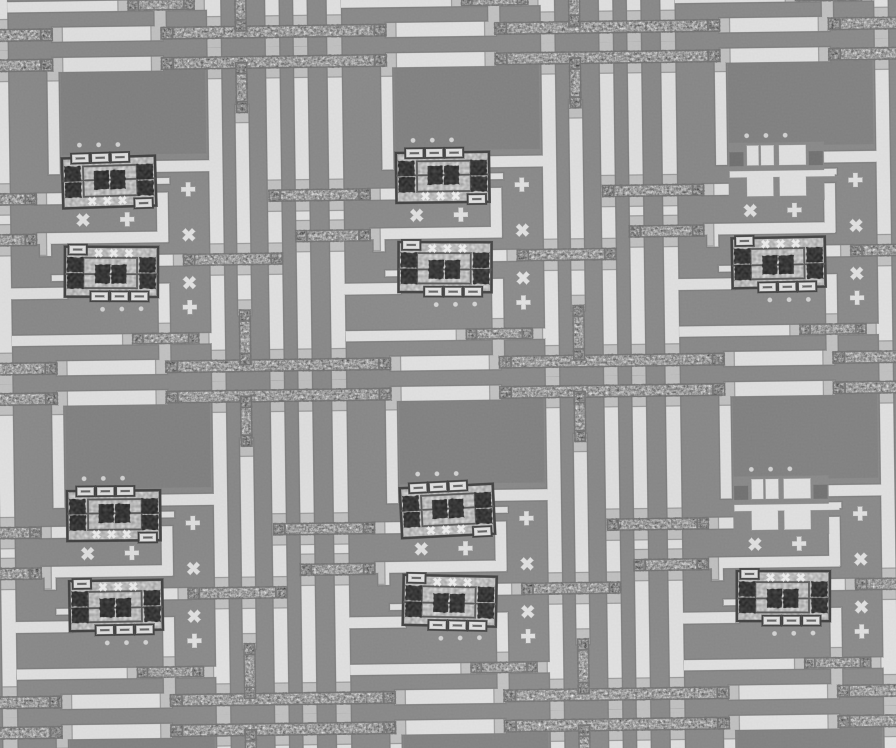
A Shadertoy shader for this pattern:

```glsl
// Greyscale micrograph of a circuit array: a slightly tilted square lattice of
// light wires, grainy metal bridges and paired chips, some sites left empty.
// Box distances wrapped to the lattice pitch form each layer; noise adds grain.
const float VIEW_WIDTH = 768.0; // layout units across the canvas
const float PITCH = 286.0;
const float TILT = 0.014;
const float SUBSTRATE = 0.54;
const float METAL = 0.87;

vec2 wrap(vec2 p) { return mod(p + 0.5 * PITCH, PITCH) - 0.5 * PITCH; }
mat2 rotation(float a) { return mat2(cos(a), sin(a), -sin(a), cos(a)); }
vec2 hash2(vec2 p) {
    p = vec2(dot(p, vec2(127.1, 311.7)), dot(p, vec2(269.5, 183.3)));
    return 2.0 * fract(sin(p) * 43758.5) - 1.0;
}
float corner(vec2 cell, vec2 f, vec2 o) { return dot(hash2(cell + o), f - o); }
float gradientNoise(vec2 p) {
    vec2 i = floor(p), f = p - i, s = f * f * (3.0 - 2.0 * f), o = vec2(1, 0);
    return mix(mix(corner(i, f, o.yy), corner(i, f, o.xy), s.x),
               mix(corner(i, f, o.yx), corner(i, f, o.xx), s.x), s.y);
}
float fill(float d, float aa) { return smoothstep(aa, -aa, d); }
void paint(inout float tone, float shade, float d, float aa) { tone = mix(tone, shade, fill(d, aa)); }

// Lattice-repeated box, b = centre and half size
float box(vec2 p, vec4 b) {
    vec2 d = abs(wrap(p - b.xy)) - b.zw;
    return max(d.x, d.y);
}
float plusMark(vec2 p, vec2 c, float r) {
    return min(box(p, vec4(c, r, 0.33 * r)), box(p, vec4(c, 0.33 * r, r)));
}
float crossMark(vec2 p, vec2 c, float r) { return plusMark(rotation(0.785) * wrap(p - c), vec2(0), r); }

float wires(vec2 q) {
    // Long vertical lines
    float d = min(box(q, vec4(183, 0, 5.7, 200)), box(q, vec4(233, 0, 5.7, 200)));
    d = min(d, min(box(q, vec4(257, 0, 5.7, 200)), box(q, vec4(0, 0, 6, 200))));
    d = min(d, box(q, vec4(206, 183, 5.5, 90)));
    // Twin bus
    d = min(d, min(box(q, vec4(91.5, 30.4, 47, 6)), box(q, vec4(91.5, 56.4, 47, 6))));
    // Chip leads
    d = min(d, min(box(q, vec4(44.5, 102, 4.7, 48)), box(q, vec4(154, 144.5, 25, 4.7))));
    d = min(d, min(box(q, vec4(137, 157, 6, 2.5)), box(q, vec4(136.7, 188, 4.7, 21))));
    d = min(d, min(box(q, vec4(85, 205, 56, 4.6)), box(q, vec4(36, 211, 4.7, 9))));
    d = min(d, min(box(q, vec4(41, 171, 13, 4.7)), box(q, vec4(29, 252, 25, 4.7))));
    d = min(d, min(box(q, vec4(47, 239, 6, 2.5)), box(q, vec4(143, 225, 13, 4.7))));
    return min(d, min(box(q, vec4(137, 279, 4.7, 34)), box(q, vec4(93, 6.4, 87, 4.4))));
}

// x = distance to the strip, y = distance to its square end contacts
vec2 bridge(vec2 q, vec4 b) {
    float m = min(b.z, b.w);
    vec2 e = abs(abs(wrap(q - b.xy)) - (b.zw - m)) - m;
    return vec2(box(q, b), max(e.x, e.y));
}
vec2 bridges(vec2 q) {
    vec2 d = min(bridge(q, vec4(206, 6, 5.3, 24)), bridge(q, vec4(206, 78, 5.3, 22)));
    d = min(d, min(bridge(q, vec4(234, 30.4, 97, 5.6)), bridge(q, vec4(234, 56.4, 97, 5.6))));
    d = min(d, min(bridge(q, vec4(271.5, 171, 44, 5.4)), bridge(q, vec4(282.5, 206, 32.5, 5.4))));
    return min(d, min(bridge(q, vec4(196.5, 225, 43, 5.4)), bridge(q, vec4(138, 6, 29, 5))));
}
float alignmentMarks(vec2 q) {
    float d = min(plusMark(q, vec2(159, 164.5), 6.0), plusMark(q, vec2(159, 265.5), 6.0));
    d = min(d, min(plusMark(q, vec2(106.4, 189.5), 6.0), crossMark(q, vec2(68.5, 189.5), 6.0)));
    return min(d, min(crossMark(q, vec2(159, 203.5), 6.0), crossMark(q, vec2(159, 244.5), 6.0)));
}

void chip(inout float tone, vec2 p, float aa) {
    float grain = gradientNoise(p * 0.35), pads = 1e3;
    paint(tone, 0.27, box(p, vec4(0, -1, 41, 22.5)), aa);
    paint(tone, 0.73 + 0.2 * grain, box(p, vec4(0, -1, 38.7, 20.3)), aa);
    paint(tone, 0.36, min(abs(box(p, vec4(-1, 0, 23, 13))), box(p, vec4(0, 1, 39, 0))) - 0.8, aa);
    for (float i = 0.0; i < 3.0; i++) paint(tone, 0.92, crossMark(p, vec2(13.0 * i - 11.0, -17), 4.0), aa);
    // Slotted tabs, three on one edge and one opposite
    for (float i = 0.0; i < 4.0; i++) {
        vec2 c = i < 3.0 ? vec2(17.0 * i - 10.0, 20) : vec2(-29, -20);
        paint(tone, 0.27, box(p, vec4(c, 8.7, 5)), aa);
        paint(tone, METAL, box(p, vec4(c, 7, 3.4)), aa);
        paint(tone, 0.4, box(p, vec4(c, 4, 0.9)), aa);
    }
    // Dark solder pads
    for (float s = -1.0; s < 2.0; s += 2.0) {
        pads = min(pads, box(p, vec4(7.0 * s - 0.5, 1, 4.5, 6)));
        pads = min(pads, box(vec2(abs(p.x), p.y), vec4(31, 7.0 * s, 5, 4.5)));
    }
    paint(tone, 0.22 + 0.12 * grain, pads - 2.0 + grain, aa);
}
void emptySite(inout float tone, vec2 p, float aa) {
    vec2 m = vec2(abs(p.x), p.y);
    paint(tone, SUBSTRATE, box(p, vec4(0, 0, 41, 25)), aa);
    paint(tone, 0.45, box(m, vec4(34, -11, 6, 6)), aa);
    float d = min(box(p, vec4(-20, -14, 5, 8.5)), box(p, vec4(-7.5, -14, 5.5, 8.5)));
    d = min(d, min(box(p, vec4(14, -14, 11.5, 8.5)), box(p, vec4(5, 2, 45, 2.7))));
    paint(tone, METAL, min(d, box(m, vec4(14, 12, 11.3, 9))), aa);
}
// Dots beside a slightly turned chip or bare pads
void chipSite(inout float tone, vec2 q, vec2 c, float facing, float aa) {
    vec2 id = floor((q - c) / PITCH + 0.5), p = wrap(q - c);
    for (float i = -8.0; i < 26.0; i += 16.5) paint(tone, 0.82, length(p * facing - vec2(i, 31)) - 2.0, aa);
    float turn = 0.025 * hash2(id + facing).x + 0.01 * facing;
    if (facing < 0.0 && id.x == 2.0) emptySite(tone, p, aa);
    else chip(tone, rotation(-turn) * p * facing, aa);
}

void mainImage(out vec4 fragColor, in vec2 fragCoord) {
    float unit = VIEW_WIDTH / iResolution.x, aa = 0.75 * unit, tone = SUBSTRATE, metal = METAL;
    vec2 p = vec2(fragCoord.x, iResolution.y - fragCoord.y) * unit, q = rotation(TILT) * p;
    paint(tone, 0.51, box(q, vec4(113, 98, 62, 36)), aa);
    // Wires, dulled by insulation around the bridges
    vec2 strip = bridges(q);
    float wire = wires(q);
    paint(metal, 0.75, strip.x - 8.0, aa);
    paint(metal, 0.6, abs(strip.x - 8.0) - 0.5, aa);
    paint(tone, 0.5, wire - 1.2, aa);
    paint(tone, metal, wire, aa);
    paint(tone, METAL, alignmentMarks(q), aa);
    // Grainy bridges with dark rims and contacts
    float grain = gradientNoise(q * 0.42) + 0.6 * gradientNoise(q * 0.8 + 40.0);
    float rough = 0.62 + 0.36 * grain - 0.08 * fill(strip.y, aa);
    paint(rough, 0.46, min(abs(strip.y + 0.6) - 0.7, -strip.x - 1.3), aa);
    paint(tone, rough, strip.x + 0.5 * grain, aa);
    chipSite(tone, q, vec2(91.3, 156.3), -1.0, aa);
    chipSite(tone, q, vec2(92.2, 235.3), 1.0, aa);
    // Uneven light and fine grain
    tone += 0.02 * gradientNoise(p * 0.006) + 0.015 * gradientNoise(p * 0.6);
    fragColor = vec4(vec3(clamp(tone, 0.0, 1.0)), 1);
}
```
